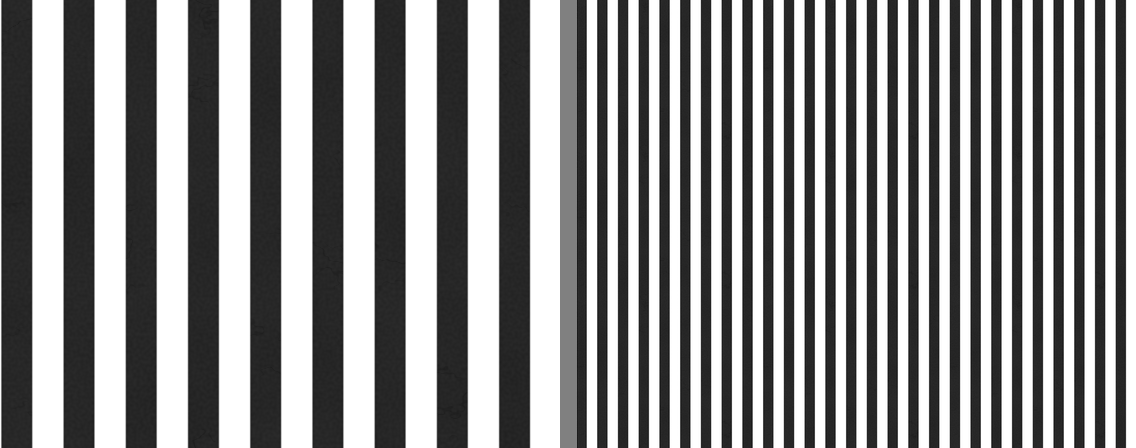
Left: one tile. Right: repeated 3 by 3.
Give the GLSL for this pattern, as a Shadertoy shader.

```glsl
#define STRIPES 9.0
#define STRIPE_CENTER 0.270
#define STRIPE_WIDTH 0.496
#define EDGE_SOFTNESS 0.034
#define RIM_WIDTH 0.045
#define RIM_DARKENING 0.035
#define INK vec3(0.150)
#define PAPER vec3(1.0)
#define MOTTLE 0.022
#define GRAIN 0.022
#define CREASE 0.022

// Random unit gradient for a lattice cell
vec2 cellGradient(vec2 cell) {
    uvec2 q = uvec2(cell) * uvec2(1597334673u, 3812015801u);
    uint h = (q.x ^ q.y) * 1597334673u;
    h = (h ^ (h >> 15u)) * 2246822519u;
    h ^= h >> 13u;
    float angle = 6.28319 * float(h & 0xffffu) / 65536.0;
    return vec2(cos(angle), sin(angle));
}

// Gradient noise that wraps over the canvas; cells must be whole numbers
float tiledNoise(vec2 uv, vec2 cells) {
    vec2 p = uv * cells;
    vec2 base = floor(p), f = p - base;
    vec2 w = f * f * f * (f * (f * 6.0 - 15.0) + 10.0);
    vec4 corner;
    for (int i = 0; i < 4; i++) {
        vec2 offset = vec2(i & 1, i >> 1);
        corner[i] = dot(cellGradient(mod(base + offset, cells)), f - offset);
    }
    return mix(mix(corner.x, corner.y, w.x), mix(corner.z, corner.w, w.x), w.y);
}

float tiledFbm(vec2 uv, vec2 cells) {
    float sum = 0.0, amplitude = 0.6;
    for (int i = 0; i < 4; i++) {
        sum += amplitude * tiledNoise(uv, cells);
        cells *= 2.0;
        amplitude *= 0.55;
    }
    return sum;
}

// Faint worn tone of the ink: broad mottling, fine grain, sparse creases
float inkWear(vec2 uv) {
    float mottle = tiledFbm(uv, vec2(5.0, 4.0));
    float grain = tiledNoise(uv, vec2(160.0, 128.0));
    float ridge = 1.0 - smoothstep(0.0, 0.035, abs(tiledFbm(uv, vec2(10.0, 12.0))));
    float patches = smoothstep(0.12, 0.35, tiledNoise(uv, vec2(7.0, 6.0)));
    return MOTTLE * mottle + GRAIN * grain - CREASE * ridge * patches;
}

void mainImage(out vec4 fragColor, in vec2 fragCoord) {
    vec2 uv = fragCoord / iResolution.xy;

    // Signed distance to the stripe edge, in stripe periods
    float x = fract(uv.x * STRIPES - STRIPE_CENTER + 0.5) - 0.5;
    float edge = abs(x) - 0.5 * STRIPE_WIDTH;
    float blur = 0.5 * max(EDGE_SOFTNESS, STRIPES / iResolution.x);

    // Ink with slightly darker rims
    float rim = smoothstep(-RIM_WIDTH, 0.0, edge);
    vec3 ink = INK + inkWear(uv) - RIM_DARKENING * rim;

    fragColor = vec4(mix(ink, PAPER, smoothstep(-blur, blur, edge)), 1.0);
}
```
